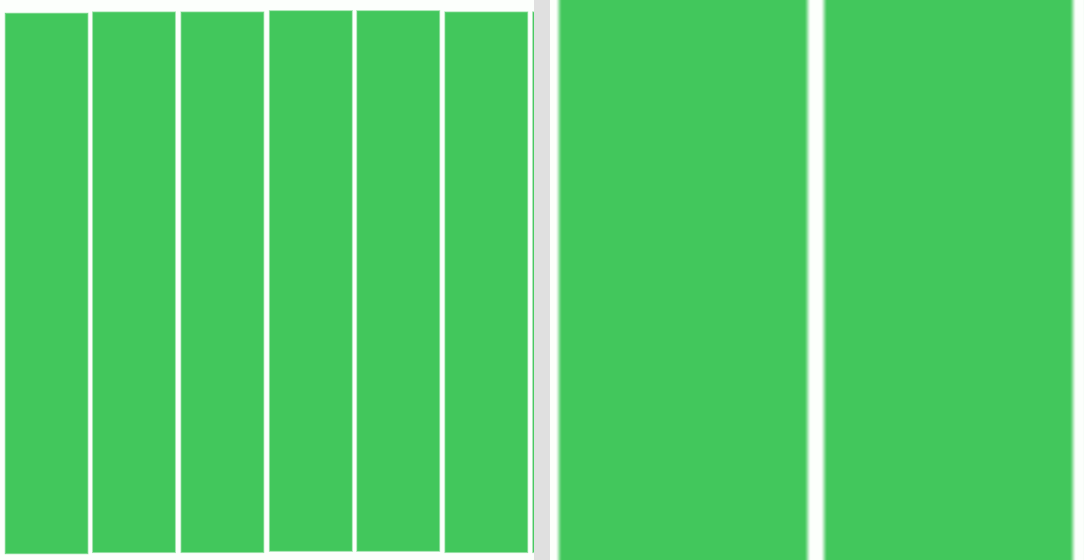
Left, the full canvas; right, a detail of the centre.
This pattern is drawn by a Shadertoy shader. Its source:

```glsl
// Tall green vertical bars on white, with slightly uneven gaps and stepped heights.

const vec3 PAPER = vec3(0.99, 1.0, 0.99);
const vec3 GREEN = vec3(0.26, 0.78, 0.36);

// All lengths are fractions of the canvas height.
const float PITCH = 0.1570;
const vec2 BAR_SIZE = vec2(0.1481, 0.9656);
const vec2 FIRST_CORNER = vec2(0.0091, 0.0110);
const float LIFT_STEP = 0.0022;
const float SIDE_DRIFT = 0.0011;
const float EDGE_SOFTNESS = 0.0021;

// Whole steps by which a bar is raised, highest near the middle.
float liftSteps(float index) {
    return floor(1.5 + cos(0.8 * (index - 3.5)));
}

// Small sideways wander of a bar, from two beating waves.
float sideWander(float index) {
    return -sin(1.5708 * index) * cos(0.6 * (index - 2.0));
}

// Signed distance to an axis-aligned box.
float boxDistance(vec2 p, vec2 halfSize) {
    vec2 d = abs(p) - halfSize;
    return length(max(d, 0.0)) + min(max(d.x, d.y), 0.0);
}

// Lower-left corner of the bar with the given index.
vec2 barCorner(float index) {
    vec2 offset = vec2(SIDE_DRIFT * sideWander(index), LIFT_STEP * liftSteps(index));
    return FIRST_CORNER + vec2(PITCH * index, 0.0) + offset;
}

// Coverage of a soft-edged bar.
float barMask(vec2 p, float index, float softness) {
    vec2 center = barCorner(index) + 0.5 * BAR_SIZE;
    float d = boxDistance(p - center, 0.5 * BAR_SIZE);
    return 1.0 - smoothstep(-softness, softness, d);
}

void mainImage(out vec4 fragColor, in vec2 fragCoord) {
    vec2 p = fragCoord / iResolution.y;

    // Cells split at the middle of each gap.
    float cellStart = FIRST_CORNER.x - 0.5 * (PITCH - BAR_SIZE.x);
    float index = max(floor((p.x - cellStart) / PITCH), 0.0);

    float softness = max(EDGE_SOFTNESS, 0.75 / iResolution.y);
    vec3 color = mix(PAPER, GREEN, barMask(p, index, softness));
    fragColor = vec4(color, 1.0);
}
```
